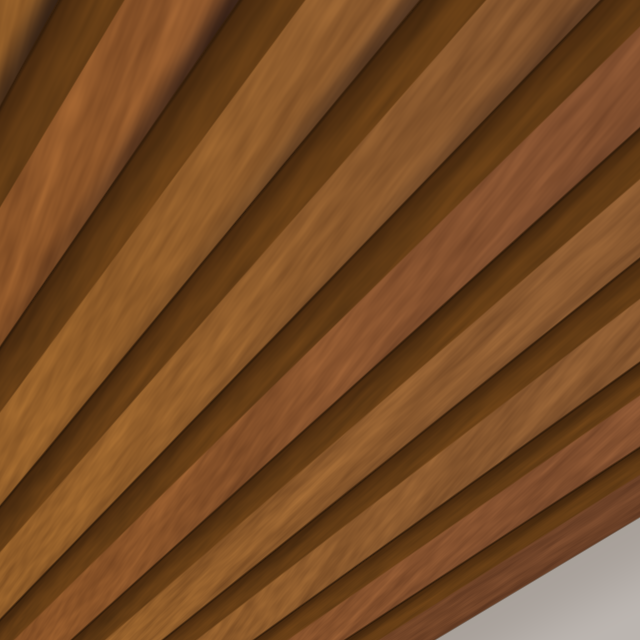
Write a Shadertoy shader that draws this texture.

```glsl
// Slatted timber ceiling in steep perspective, ending at a pale plaster wall.

const vec2  VANISHING_POINT = vec2(-1.017, -1.018);
const float FIRST_EDGE  = 0.550;  // ray ratio at the end of slat -1
const float SLAT_PITCH  = 0.140;  // ray ratio per repeat
const float GAP_SHARE   = 0.36;   // part of each repeat that is recessed
const float WALL_START  = 8.0;    // repeat index where the ceiling stops

const vec3 RED_WOOD    = vec3(0.525, 0.320, 0.175);
const vec3 AMBER_WOOD  = vec3(0.560, 0.368, 0.180);
const vec3 END_WOOD    = vec3(0.435, 0.260, 0.145);
const vec3 GAP_SHADOW  = vec3(0.265, 0.150, 0.050);
const vec3 GAP_SIDE    = vec3(0.395, 0.238, 0.082);
const vec3 WALL_SHADE  = vec3(0.660, 0.630, 0.605);
const vec3 WALL_LIGHT  = vec3(0.735, 0.710, 0.690);

float hash(float n) {
    return fract(sin(n * 91.345 + 4.7) * 4375.85);
}

vec2 randomGradient(vec2 cell) {
    vec3 p = fract(cell.xyx * vec3(0.1031, 0.1030, 0.0973));
    p += dot(p, p.yzx + 33.33);
    float angle = 6.2832 * fract((p.x + p.y) * p.z);
    return vec2(cos(angle), sin(angle));
}

// Gradient noise, roughly -0.7 to 0.7
float gradientNoise(vec2 p) {
    vec2 i = floor(p), f = p - i;
    vec2 u = f * f * f * (f * (f * 6.0 - 15.0) + 10.0);
    vec2 e = vec2(0.0, 1.0);
    float a = dot(randomGradient(i), f);
    float b = dot(randomGradient(i + e.yx), f - e.yx);
    float c = dot(randomGradient(i + e.xy), f - e.xy);
    float d = dot(randomGradient(i + e.yy), f - e.yy);
    return mix(mix(a, b, u.x), mix(c, d, u.x), u.y);
}

// Broad figure, streaks and fine mottling; skew tilts the grain across the slat
float woodGrain(float across, float depth, float skew, float seed) {
    vec2 p = vec2(across - skew * depth, depth) + vec2(seed * 7.3, seed * 3.1);
    float figure = gradientNoise(p * vec2(4.0, 7.0));
    float streak = gradientNoise(p * vec2(11.0, 9.0) + 17.0);
    float mottle = gradientNoise(p * vec2(17.0, 48.0) + 41.0);
    float fibre  = gradientNoise(p * vec2(38.0, 65.0) + 73.0);
    return 0.38 * figure + 0.36 * streak + 0.28 * mottle + 0.16 * fibre;
}

// Lit underside of one slat
vec3 slatFace(float id, float along, float grain, vec2 uv) {
    float amber = 0.5 - 0.5 * cos(id * 2.0944);
    vec3 wood = mix(RED_WOOD, AMBER_WOOD, amber);
    wood = mix(wood, END_WOOD, step(WALL_START - 1.5, id));
    // Warm light from the left, greyer towards the right
    float warmth = 1.0 - smoothstep(0.0, 0.9, uv.x);
    wood *= mix(vec3(0.98, 0.98, 1.05), vec3(1.05, 1.04, 0.90), warmth);
    // Rounded far edge, strongest on the nearest slats
    float nearness = smoothstep(0.35, 1.1, uv.y) * (1.0 - smoothstep(-1.0, 4.0, id));
    float rounding = smoothstep(0.80, 1.0, along) * (0.06 + 0.60 * nearness);
    wood *= 1.0 - rounding * vec3(1.0, 1.0, 0.75);
    return wood * (1.0 + grain * vec3(0.36, 0.42, 0.46));
}

// Shaded side of the next slat, seen inside the gap
vec3 gapSide(float along, float grain) {
    float light = smoothstep(-0.04, 0.26, along);
    vec3 side = mix(GAP_SHADOW, GAP_SIDE, light);
    side *= 1.0 - 0.25 * (1.0 - smoothstep(0.0, 0.025, along));
    return side * (1.0 + 0.32 * grain);
}

vec3 plasterWall(float beyond) {
    return mix(WALL_SHADE, WALL_LIGHT, smoothstep(0.0, 1.8, beyond));
}

void mainImage(out vec4 fragColor, in vec2 fragCoord) {
    vec2 uv = fragCoord / iResolution.xy;

    // Ceiling plane: repeats across the slats, depth along them
    vec2 ray = uv - VANISHING_POINT;
    float across = (ray.x / ray.y - FIRST_EDGE) / SLAT_PITCH;
    float depth = 1.0 / ray.y;
    float id = floor(across);
    float along = across - id;
    float blur = 0.8 * fwidth(across);

    // Separate grain for each face and each recess
    float skew = mix(0.5, 5.0, hash(id));
    float faceGrain = woodGrain(across, depth, skew, id + 11.0);
    float sideGrain = woodGrain(across, depth, 1.5, id + 37.0);

    vec3 face = slatFace(id, along, faceGrain, uv);
    vec3 side = gapSide(along * step(along, 0.7), sideGrain);
    float faceMask = smoothstep(GAP_SHARE - blur, GAP_SHARE + blur, along)
                   * (1.0 - smoothstep(1.0 - 2.0 * blur, 1.0, along));
    vec3 color = mix(side, face, faceMask);

    float wallMask = smoothstep(WALL_START - 2.0 * blur, WALL_START, across);
    color = mix(color, plasterWall(across - WALL_START), wallMask);
    fragColor = vec4(color, 1.0);
}
```
